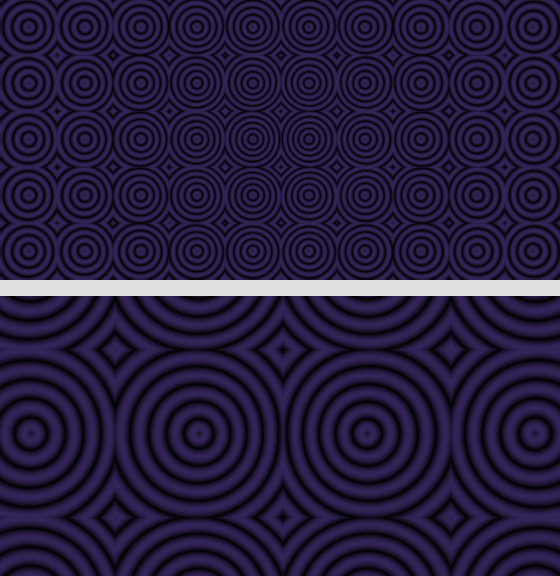
Top, the full canvas; bottom, a detail of the centre.
A WebGL 2 fragment shader for this pattern:

```glsl
#version 300 es
precision highp float;
// Ten by five square cells of concentric violet rings on black.
// Each ring is the absolute sine of the distance to its cell centre;
// the rings are finest mid-canvas and widen smoothly towards the edges.

uniform vec2 u_resolution;
out vec4 outColor;

const float ROWS = 5.0;
const vec2 CELL_SHIFT = vec2(0.018, 0.014);
const float RING_FREQUENCY = 32.3;  // radians per cell at mid-canvas
const float RING_FALLOFF = 0.48;    // loss of frequency per canvas height
const float RING_PHASE = 0.42;      // lifts the centre dot off black
const vec3 VIOLET = vec3(0.200, 0.140, 0.345);
const vec3 BLACK = vec3(0.004, 0.002, 0.008);

// Position inside a cell, with the origin at its centre
vec2 cellPosition(vec2 p, float rows, vec2 shift) {
    return fract(p * rows - shift) - 0.5;
}

// Ring frequency at a distance from mid-canvas
float ringFrequency(float centreDistance) {
    return RING_FREQUENCY * exp(-RING_FALLOFF * centreDistance);
}

// Ring brightness, with the dark creases rounded by the given softness
float rings(float radius, float frequency, float phase, float softness) {
    float wave = sin(radius * frequency + phase);
    return min(sqrt(wave * wave + softness * softness), 1.0);
}

void main() {
    // Canvas units: one unit is the canvas height
    vec2 p = gl_FragCoord.xy / u_resolution.y;
    vec2 middle = 0.5 * u_resolution / u_resolution.y;

    float frequency = ringFrequency(length(p - middle));
    float radius = length(cellPosition(p, ROWS, CELL_SHIFT));

    // Softness follows the ring phase covered by one pixel
    float softness = 0.125 * frequency * ROWS / u_resolution.y;
    float glow = rings(radius, frequency, RING_PHASE, softness);

    outColor = vec4(mix(BLACK, VIOLET, glow), 1.0);
}
```
